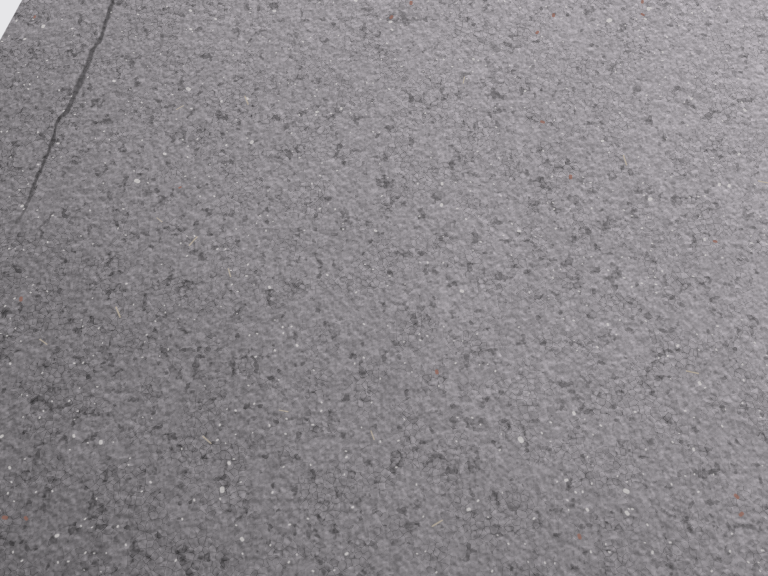
Give the GLSL for this texture, as a Shadertoy shader.

```glsl
// Worn grey asphalt seen at a slant, with pits, pale chips, litter and an edge crack.

const vec3 ASPHALT_TINT = vec3(1.006, 0.982, 1.008);
const vec3 CHIP_COLOUR = vec3(0.84, 0.83, 0.82);
const vec3 RUST_COLOUR = vec3(0.58, 0.40, 0.35);
const vec3 STRAW_COLOUR = vec3(0.76, 0.71, 0.63);
const vec3 PAINT_COLOUR = vec3(0.90, 0.90, 0.91);

// Integer hash: two values in 0..1 for a cell and a seed
vec2 hash2(vec2 cell, float seed) {
    uvec3 v = uvec3(ivec3(cell, seed) + 4096);
    v = v * 1664525u + 1013904223u;
    v.x += v.y * v.z; v.y += v.z * v.x; v.z += v.x * v.y;
    v ^= v >> 16u;
    v.x += v.y * v.z; v.y += v.z * v.x;
    return vec2(v.xy >> 8u) / 16777216.0;
}

float valueNoise(vec2 p, float seed) {
    vec2 cell = floor(p), f = fract(p);
    f = f * f * (3.0 - 2.0 * f);
    float low = mix(hash2(cell, seed).x, hash2(cell + vec2(1, 0), seed).x, f.x);
    float high = mix(hash2(cell + vec2(0, 1), seed).x, hash2(cell + 1.0, seed).x, f.x);
    return mix(low, high, f.y);
}

float fbm(vec2 p, float seed) {
    float sum = 0.0, weight = 0.5;
    for (int i = 0; i < 3; i++) {
        sum += weight * valueNoise(p, seed + float(i));
        p = mat2(1.6, 1.2, -1.2, 1.6) * p;
        weight *= 0.5;
    }
    return sum / 0.875;
}

// Packed stones: x = gap to the nearest joint, y = random shade of the stone
vec2 stones(vec2 p, float seed) {
    vec2 cell = floor(p);
    float nearest = 9.0, second = 9.0, shade = 0.0;
    for (int j = -1; j <= 1; j++)
    for (int i = -1; i <= 1; i++) {
        vec2 c = cell + vec2(i, j);
        float d = length(c + hash2(c, seed) - p);
        if (d < nearest) {
            second = nearest;
            nearest = d;
            shade = hash2(c, seed + 1.0).x;
        } else second = min(second, d);
    }
    return vec2(second - nearest, shade);
}

// Coverage of sparse elongated flecks; size is half length and half width in cells
float flecks(vec2 p, vec2 size, float density, float blur, float seed) {
    vec2 cell = floor(p), pick = hash2(cell, seed);
    vec2 q = fract(p) - mix(vec2(0.3), vec2(0.7), hash2(cell, seed + 1.0));
    float angle = 6.2832 * pick.y;
    q = mat2(cos(angle), -sin(angle), sin(angle), cos(angle)) * q;
    size *= mix(0.55, 1.0, hash2(cell, seed + 2.0).x);
    q.x -= clamp(q.x, size.y - size.x, size.x - size.y);
    return step(pick.x, density) * (1.0 - smoothstep(-blur, blur, length(q) - size.y));
}

// Ground coordinates: grains shrink towards the top
vec2 groundPlane(vec2 uv) {
    return vec2((uv.x - 0.667) * (1.0 + 0.35 * uv.y), uv.y + 0.32 * uv.y * uv.y);
}

// Brightness change from grain, relief, joints and pits
float asphaltGrain(vec2 ground) {
    vec2 warped = ground + 0.006 * (vec2(fbm(ground * 90.0, 3.0), fbm(ground * 90.0, 7.0)) - 0.5);
    vec2 stone = stones(warped * 78.0, 11.0);
    float patchiness = smoothstep(0.38, 0.72, fbm(ground * 22.0, 15.0));
    float joint = (1.0 - smoothstep(0.02, 0.22, stone.x)) * mix(0.25, 1.0, patchiness);
    float relief = fbm(ground * 105.0, 20.0) - fbm(ground * 105.0 + vec2(0.25, 0.5), 20.0);
    float pit = smoothstep(0.63, 0.80, fbm(warped * 68.0, 25.0));
    float fine = valueNoise(ground * 210.0, 30.0) - 0.5;
    return 0.022 + 0.05 * (stone.y - 0.5) + 0.17 * relief + 0.09 * fine
         - 0.065 * joint - 0.12 * pit;
}

// Broad light: dim at lower left, bright at upper right
float broadLight(vec2 uv) {
    float slope = 0.14 * (uv.x / 1.333 - 0.5) + 0.12 * (uv.y - 0.5);
    return 0.53 + slope + 0.05 * (fbm(uv * 3.0, 40.0) - 0.5);
}

void mainImage(out vec4 fragColor, in vec2 fragCoord) {
    vec2 uv = fragCoord / iResolution.y;
    float pixel = 1.0 / iResolution.y;
    vec2 ground = groundPlane(uv);
    vec3 colour = ASPHALT_TINT * (broadLight(uv) + asphaltGrain(ground));

    // Ragged crack beside the verge
    float crackX = 0.20 - 0.44 * (1.0 - uv.y) + 0.022 * (fbm(uv * 28.0, 50.0) - 0.5);
    float crackWidth = 0.006 * fbm(uv * 45.0, 55.0);
    float crack = 1.0 - smoothstep(crackWidth - pixel, crackWidth + 2.0 * pixel, abs(uv.x - crackX));
    crack *= smoothstep(0.52, 0.72, uv.y);
    colour *= 1.0 - 0.34 * crack;

    // Pale chips from many small to few large, then rust and straw litter
    for (int i = 0; i < 3; i++) {
        float scale = 62.0 / exp2(float(i) * 0.75);
        float chip = flecks(ground * scale, vec2(0.17, 0.12), 0.075 / exp2(float(i) * 1.6),
                            pixel * scale, 60.0 + 5.0 * float(i));
        colour = mix(colour, CHIP_COLOUR, 0.72 * chip);
    }
    float rust = flecks(ground * 24.0, vec2(0.15, 0.09), 0.014, pixel * 24.0, 80.0);
    float straw = flecks(ground * 14.0, vec2(0.20, 0.025), 0.035, pixel * 14.0, 90.0);
    colour = mix(colour, RUST_COLOUR, 0.75 * rust);
    colour = mix(colour, STRAW_COLOUR, 0.7 * straw);

    // Painted line in the upper left corner
    float paintEdge = uv.x - 0.55 * (uv.y - 0.93);
    float paint = 1.0 - smoothstep(-pixel, pixel, paintEdge);
    colour = mix(colour, PAINT_COLOUR, paint);

    fragColor = vec4(clamp(colour, 0.0, 1.0), 1.0);
}
```
